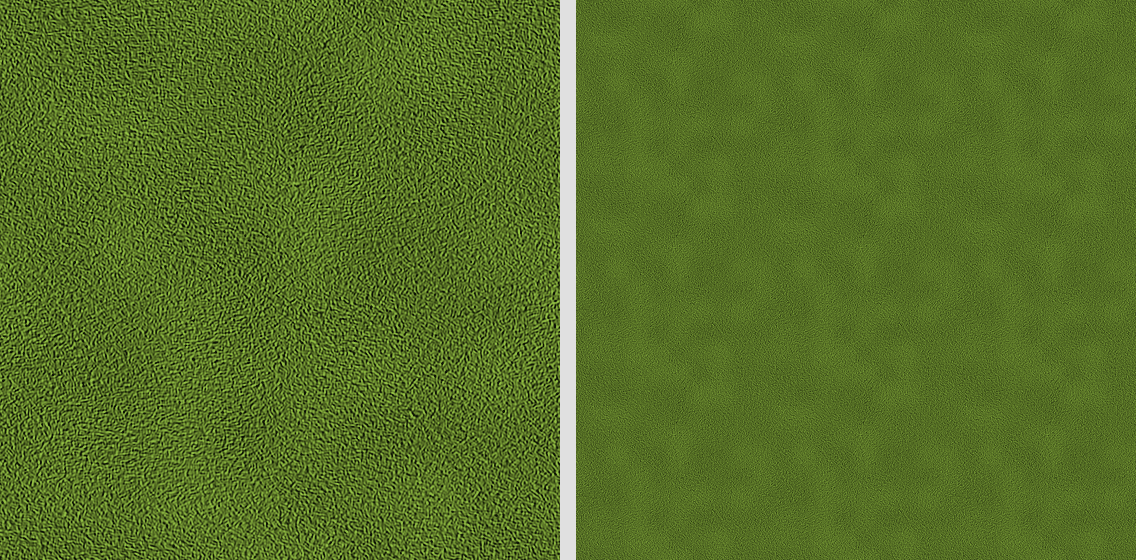
Left, the tile; right, the same tile 3 across and 3 down.
A three.js fragment shader for this texture:

```glsl
// Dense short grass turf: fine, curly tufts with dark gaps, tiling seamlessly.
varying vec2 vUv;

#define CELLS 128.0       // tuft cells across the canvas
#define TUFTS 3           // wavelets per cell
#define FREQUENCY 1.08    // tuft waves per cell
#define FREQ_SPREAD 0.5   // variation of tuft width
#define ANGLE_SPREAD 2.2  // random turn of single tufts, radians
#define FLOW_TURN 1.8     // slow turn of the pile, radians
#define FLOW_CELLS 5.0    // patches of pile direction across the canvas
#define PATCH_CELLS 9.0   // patches of light and contrast across the canvas
#define PATCH_TONE 0.3    // strength of the light patches
#define TAU 6.2831853

float hash(vec2 p) {
  return fract(sin(dot(p, vec2(127.1, 311.7))) * 43758.5453);
}

// Value noise that wraps after the given number of cells.
float wrapNoise(vec2 uv, float cells, float seed) {
  vec2 p = uv * cells;
  vec2 i = floor(p);
  vec2 f = fract(p);
  f = f * f * (3.0 - 2.0 * f);
  vec2 lo = mod(i, cells) + seed;
  vec2 hi = mod(i + 1.0, cells) + seed;
  return mix(mix(hash(lo), hash(vec2(hi.x, lo.y)), f.x),
             mix(hash(vec2(lo.x, hi.y)), hash(hi), f.x), f.y);
}

// Sum of scattered, oriented wavelets, scaled to unit deviation.
float tuftRelief(vec2 uv, float flow) {
  vec2 p = uv * CELLS;
  vec2 home = floor(p);
  float sum = 0.0;
  for (int y = -1; y <= 1; y++) {
    for (int x = -1; x <= 1; x++) {
      vec2 cell = home + vec2(float(x), float(y));
      vec2 id = mod(cell, CELLS);
      for (int k = 0; k < TUFTS; k++) {
        vec2 key = id + 0.29 * float(k);
        vec2 center = cell + vec2(hash(key + 3.1), hash(key + 17.3));
        vec2 d = p - center;
        float angle = flow + (hash(key + 41.7) - 0.5) * ANGLE_SPREAD;
        float freq = FREQUENCY * (1.0 + (hash(key + 67.9) - 0.5) * FREQ_SPREAD);
        float across = dot(d, vec2(cos(angle), sin(angle)));
        float window = max(0.0, 1.0 - dot(d, d));
        sum += window * window * cos(TAU * (freq * across + hash(key + 89.3)));
      }
    }
  }
  return sum / sqrt(0.314 * float(TUFTS));
}

float rise(float a, float b, float x) {
  return clamp((x - a) / (b - a), 0.0, 1.0);
}

// Colour ramp from the gaps between tufts to their lit tips.
vec3 grassColor(float height) {
  vec3 gap = vec3(0.07, 0.10, 0.03);
  vec3 shade = vec3(0.18, 0.24, 0.07);
  vec3 stem = vec3(0.27, 0.35, 0.11);
  vec3 blade = vec3(0.35, 0.45, 0.15);
  vec3 lit = vec3(0.43, 0.56, 0.19);
  vec3 tip = vec3(0.52, 0.68, 0.24);
  vec3 color = mix(gap * 0.6, gap, rise(-2.4, -1.95, height));
  color = mix(color, shade, rise(-1.95, -1.2, height));
  color = mix(color, stem, rise(-1.2, -0.58, height));
  color = mix(color, blade, rise(-0.58, 0.04, height));
  color = mix(color, lit, rise(0.04, 0.72, height));
  color = mix(color, tip, rise(0.72, 1.55, height));
  return mix(color, tip * 1.12, rise(1.55, 2.4, height));
}

void main() {
  // Slowly turning pile, mostly upright
  float flow = (wrapNoise(vUv, FLOW_CELLS, 7.0) - 0.5) * FLOW_TURN;
  // Faint patches of light and contrast
  float tone = (wrapNoise(vUv, PATCH_CELLS, 23.0) - 0.5) * PATCH_TONE;
  float contrast = 0.9 + 0.2 * wrapNoise(vUv, PATCH_CELLS, 51.0);
  float height = tuftRelief(vUv, flow) * contrast + tone;
  gl_FragColor = vec4(grassColor(height), 1.0);
}
```
